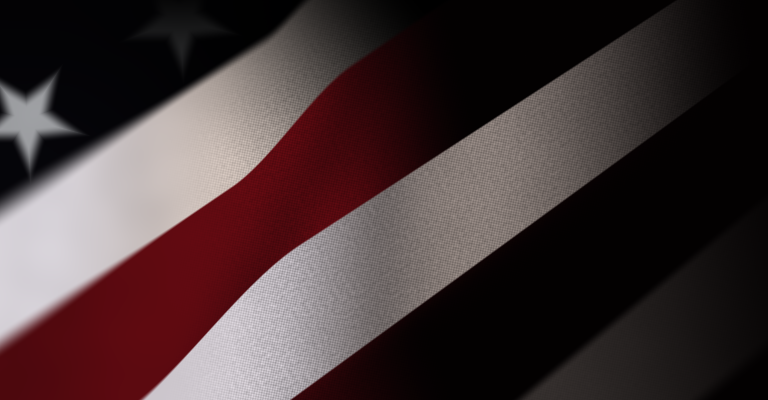
This texture is drawn by a Shadertoy shader. Its source:

```glsl
// Draped striped cloth with soft stars, lit from the left and fading into shadow.

const vec3 CANTON_COLOR = vec3(0.020, 0.018, 0.034);
const vec3 RED_COLOR    = vec3(0.365, 0.035, 0.060);
const vec3 COOL_WHITE   = vec3(0.99, 0.97, 1.00);
const vec3 WARM_WHITE   = vec3(1.03, 0.96, 0.92);
const vec3 SHADOW_COLOR = vec3(0.012, 0.004, 0.005);
const float STRIPE_TILT  = 0.65;
const float EDGE_SCALE   = 0.83;   // vertical offset to edge distance
const float THREAD_COUNT = 115.0;  // threads per canvas height
const float WEAVE_DEPTH  = 0.13;
const float GRAIN_DEPTH  = 0.16;
const float STAR_RADIUS  = 0.118;
const float STAR_TURN    = -0.26;
const float STAR_BLUR    = 0.019;
const float PI = 3.14159265;

vec2 hashGradient(vec2 cell) {
    vec2 h = vec2(dot(cell, vec2(127.1, 311.7)), dot(cell, vec2(269.5, 183.3)));
    return 2.0 * fract(sin(h) * 43758.5) - 1.0;
}

float gradientNoise(vec2 p) {
    vec2 i = floor(p), f = fract(p);
    vec2 u = f * f * f * (f * (f * 6.0 - 15.0) + 10.0);
    vec2 e = vec2(0.0, 1.0);
    float low  = mix(dot(hashGradient(i), f),
                     dot(hashGradient(i + e.yx), f - e.yx), u.x);
    float high = mix(dot(hashGradient(i + e.xy), f - e.xy),
                     dot(hashGradient(i + e.yy), f - e.yy), u.x);
    return mix(low, high, u.y);
}

// Signed distance to the edge lines of a five-pointed star
float starDistance(vec2 p, float radius) {
    float sector = 2.0 * PI / 5.0;
    float a = mod(atan(p.y, p.x) - STAR_TURN + 0.5 * sector, sector) - 0.5 * sector;
    vec2 q = length(p) * vec2(cos(a), abs(sin(a)));
    vec2 notch = 0.43 * radius * vec2(cos(0.5 * sector), sin(0.5 * sector));
    vec2 normal = normalize(vec2(notch.y, radius - notch.x));
    return dot(q - vec2(radius, 0.0), normal);
}

// Coverage of the region below a stripe edge
float below(float y, float edge, float blur) {
    return 1.0 - smoothstep(-blur, blur, (y - edge) * EDGE_SCALE);
}

float fade(float start, float end, float x) {
    return 1.0 - smoothstep(start, end, x);
}

float bell(float x, float center, float width) {
    float t = (x - center) / width;
    return exp(-t * t);
}

void mainImage(out vec4 fragColor, in vec2 fragCoord) {
    vec2 p = fragCoord / iResolution.y;
    float pixel = 1.0 / iResolution.y;
    float x = p.x, y = p.y;
    float across = y - STRIPE_TILT * x;

    // Depth of field: sharp along the central stripe
    float defocus = 0.026 * fade(0.0, 0.5, x)
                  + 0.013 * smoothstep(0.15, 0.5, across)
                  + 0.013 * smoothstep(0.45, 0.85, -across);
    float blur = max(0.003, pixel) + defocus;

    // Fold-shaped stripe edges, from top to bottom
    float cantonEdge = 0.475 + 0.64 * x + 0.04 * smoothstep(0.66, 0.80, x);
    float redTop     = 0.138 + 0.68 * x + 0.10 * smoothstep(0.58, 0.88, x);
    float redBottom  = -0.10 + 0.65 * x - 0.14 * fade(0.28, 0.75, x);
    float darkTop    = -0.53 + 0.73 * x;
    float darkBottom = -1.066 + 0.82 * x;
    float lastEdge   = -1.418 + 0.81 * x;

    // Canton and its out-of-focus stars
    vec3 color = CANTON_COLOR * fade(0.1, 0.9, x) * (1.0 - 0.5 * smoothstep(0.6, 1.0, y));
    for (int i = 0; i < 2; i++) {
        float k = float(i);
        vec2 center = mix(vec2(0.068, 0.702), vec2(0.450, 0.952), k);
        float cover = fade(-STAR_BLUR, STAR_BLUR, starDistance(p - center, STAR_RADIUS));
        float glow = mix(0.66, 0.21, k) * fade(0.83, 1.06, y + 0.05 * (1.0 - k));
        color = mix(color, glow * vec3(0.97, 0.98, 1.0), cover * mix(0.95, 0.75, k));
    }

    // Upper pale stripe
    float lift = x + 0.8 * max(y - 0.6, 0.0);
    float upperLight = 0.85 * fade(0.38, 1.38, lift) * (1.0 - 0.10 * bell(x, 0.36, 0.13));
    vec3 upper = upperLight * mix(COOL_WHITE, WARM_WHITE, smoothstep(0.1, 0.6, x));
    color = mix(color, upper, below(y, cantonEdge, blur));

    // Bright red stripe, darkening beyond the fold
    float redLight = fade(0.72, 1.22, x + 0.25 * (y - 0.6)) * mix(0.80, 1.0, smoothstep(0.0, 0.45, x));
    redLight *= 1.0 - 0.22 * bell(x - 0.5 * y, 0.50, 0.09);
    color = mix(color, SHADOW_COLOR + RED_COLOR * redLight, below(y, redTop, blur));

    // Middle pale stripe with a soft fold
    float middleLight = 0.80 - 0.33 * smoothstep(0.55, 0.98, x)
                      - 0.06 * bell(x, 0.95, 0.09) + 0.03 * bell(x, 1.20, 0.14);
    middleLight *= fade(1.18, 1.92, x + 0.15 * (y - 0.7));
    vec3 middle = middleLight * mix(COOL_WHITE, WARM_WHITE, smoothstep(0.7, 1.15, x));
    color = mix(color, middle + SHADOW_COLOR, below(y, redBottom, blur));

    // Shadowed red stripe with a dim rim of light
    float rim = exp(-max(darkTop - y, 0.0) * 38.0) * fade(0.9, 1.9, x);
    float darkLight = 0.42 * fade(0.70, 1.15, x + 0.4 * y) + 0.16 * rim;
    color = mix(color, SHADOW_COLOR + RED_COLOR * darkLight, below(y, darkTop, blur));

    // Lowest stripes, nearly lost in shadow
    vec3 lower = 0.19 * WARM_WHITE * fade(1.25, 2.15, x + 0.15 * y);
    color = mix(color, lower + SHADOW_COLOR, below(y, darkBottom, blur));
    color = mix(color, SHADOW_COLOR, below(y, lastEdge, blur + 0.01));

    // Woven threads and irregular fibres in the focused cloth
    float angle = atan(STRIPE_TILT);
    vec2 cloth = mat2(cos(angle), -sin(angle), sin(angle), cos(angle)) * p * THREAD_COUNT;
    float weave = sin(PI * 2.0 * cloth.x) * sin(PI * 2.0 * cloth.y);
    float focus = fade(0.002, 0.020, defocus) * smoothstep(0.4, 0.75, x);
    float resolved = fade(0.3, 0.6, THREAD_COUNT * pixel);
    float fibre = gradientNoise(cloth * vec2(0.8, 1.1));
    float mottling = gradientNoise(p * 9.0);
    color *= 1.0 + focus * (WEAVE_DEPTH * resolved * weave + GRAIN_DEPTH * fibre) + 0.04 * mottling;

    fragColor = vec4(clamp(color, 0.0, 1.0), 1.0);
}
```
